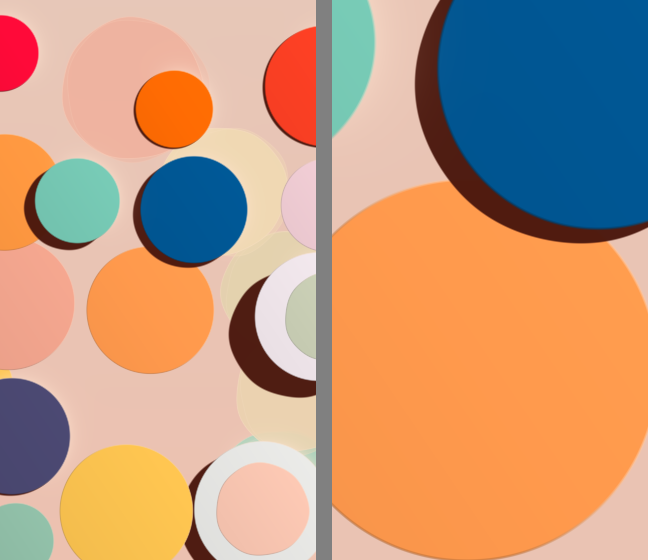
Left: the whole. Right: its middle third, enlarged.
Give the GLSL for this background, as a WebGL 2 fragment shader.

```glsl
#version 300 es
precision highp float;

uniform vec2 u_resolution;
out vec4 fragColor;

const float PI = 3.14159265;
const int COUNT = 5;
const vec2 LIGHT_DIR = vec2(0.83, 0.56);
const vec3 SHADOW = vec3(0.29, 0.09, 0.05);
const vec3 GLOW = vec3(1.0, 0.89, 0.81);
const vec4 NONE = vec4(-1.0);

// Each chain holds curve shapes: start, slope, bow, zigzag
struct Chain { vec4 x; vec4 y; vec4 radius; };

float curve(vec4 shape, float j) {
    return dot(shape, vec4(1.0, j, sin(PI * j / 4.0), cos(PI * j)));
}

vec2 chainCenter(Chain c, float j) {
    return vec2(curve(c.x, j), curve(c.y, j));
}

float cover(float dist, float soft) {
    return 1.0 - smoothstep(-soft, soft, dist);
}

// Signed distance to a circle with an uneven edge
float blob(vec2 q, float radius, float wobble, float seed) {
    float a = atan(q.y, q.x);
    float wave = sin(3.0 * a + seed * 2.3) + 0.5 * sin(7.0 * a - seed * 4.1);
    return length(q) - radius - wobble * wave;
}

// Opaque card disc: ink.rgb is its colour, ink.a its height above the ground
vec3 paintDisc(vec3 base, vec2 q, float radius, vec4 ink, float wobble, float soft) {
    if (ink.a < 0.0) return base;
    float d = blob(q, radius, wobble, 1.0);
    float facing = dot(q / max(length(q), 0.001), LIGHT_DIR);

    // Reflected glow, then cast shadow
    float glow = exp(-max(d, 0.0) * 45.0) * smoothstep(-0.3, 0.9, facing);
    vec3 color = mix(base, GLOW, glow * 0.45 * step(0.002, ink.a));
    float shade = cover(blob(q + LIGHT_DIR * ink.a, radius, wobble + ink.a * 0.03, 2.0), soft * 1.4);
    color = mix(color, SHADOW, shade * 0.97 * smoothstep(0.0, 0.006, ink.a));

    // Face and thin lit rim
    vec3 face = ink.rgb * (1.0 + 0.025 * dot(q, LIGHT_DIR) / radius);
    color = mix(color, face, cover(d, soft));
    vec3 rimColor = mix(ink.rgb * 0.72, mix(ink.rgb, GLOW, 0.6), smoothstep(-0.5, 0.5, facing));
    return mix(color, rimColor, 0.55 * cover(abs(d) - 0.0013, soft));
}

// Thin translucent sheet with a doubled outline
vec3 paintSheet(vec3 base, vec2 q, float radius, vec4 ink, float seed, float soft) {
    float d = blob(q, radius, 0.0035, seed);
    float echo = blob(q - vec2(0.013, -0.004), radius, 0.005, seed + 2.0);
    vec3 color = mix(base, ink.rgb, ink.a * cover(d, soft));
    color = mix(color, ink.rgb, 0.4 * cover(echo, soft));
    float lines = cover(abs(d) - 0.0012, soft) + 0.5 * cover(abs(echo) - 0.0012, soft);
    return mix(color, mix(ink.rgb, GLOW, 0.5), 0.6 * min(lines, 1.0));
}

vec3 paintChain(vec3 color, vec2 p, Chain c, vec4 inks[COUNT], float wobble, float soft) {
    for (int i = 0; i < COUNT; i++) {
        float j = float(i);
        color = paintDisc(color, p - chainCenter(c, j), curve(c.radius, j), inks[i], wobble, soft);
    }
    return color;
}

void main() {
    vec2 p = gl_FragCoord.xy / u_resolution.x;
    float soft = 0.8 / u_resolution.x;
    float height = gl_FragCoord.y / u_resolution.y;

    // Blush ground
    vec3 color = mix(vec3(0.925, 0.755, 0.69), vec3(0.905, 0.78, 0.72), height);

    // Pale sheets
    Chain sheets = Chain(vec4(0.88, -0.115, 0.24, 0.0), vec4(0.21, 0.32, 0.0, 0.0),
                         vec4(0.2, 0.006, -0.025, 0.0));
    vec4 sheetInks[COUNT] = vec4[COUNT](
        vec4(0.64, 0.82, 0.73, 0.95), vec4(0.92, 0.83, 0.69, 0.85), vec4(0.89, 0.83, 0.68, 0.8),
        vec4(0.94, 0.85, 0.70, 0.95), vec4(0.94, 0.69, 0.61, 0.75));
    for (int i = 0; i < COUNT; i++) {
        float j = float(i);
        color = paintSheet(color, p - chainCenter(sheets, j), curve(sheets.radius, j),
                           sheetInks[i], j, soft);
    }

    // Right chain: plates, lilac and red, followed by the plate centres
    Chain right = Chain(vec4(0.83, 0.05, 0.08, 0.0), vec4(0.16, 0.335, -0.06, 0.0),
                        vec4(0.19, -0.006, 0.0, 0.025));
    vec4 rightInks[COUNT] = vec4[COUNT](
        vec4(0.90, 0.90, 0.89, 0.055), NONE, vec4(0.94, 0.90, 0.92, 0.095),
        vec4(0.94, 0.80, 0.83, 0.0), vec4(0.99, 0.25, 0.14, 0.009));
    color = paintChain(color, p, right, rightInks, 0.0, soft);
    Chain centers = Chain(right.x + vec4(0.0, 0.015, 0.0, 0.0), right.y, right.radius * 0.68);
    vec4 centerInks[COUNT] = vec4[COUNT](
        vec4(0.97, 0.77, 0.69, 0.0), NONE, vec4(0.79, 0.81, 0.71, 0.0), NONE, NONE);
    color = paintChain(color, p, centers, centerInks, 0.002, soft);

    // Left chain, over a yellow disc
    vec4 yellow = vec4(0.98, 0.76, 0.31, 0.001);
    color = paintDisc(color, p - vec2(-0.05, 0.56), 0.09, yellow, 0.0, soft);
    Chain left = Chain(vec4(0.05, -0.012, 0.0, 0.0), vec4(0.04, 0.386, -0.02, 0.02),
                       vec4(0.12, 0.0, 0.09, 0.0));
    vec4 leftInks[COUNT] = vec4[COUNT](
        vec4(0.56, 0.74, 0.65, 0.001), vec4(0.29, 0.28, 0.44, 0.009), vec4(0.94, 0.64, 0.55, 0.0),
        vec4(0.99, 0.59, 0.25, 0.001), vec4(0.99, 0.04, 0.22, 0.004));
    color = paintChain(color, p, left, leftInks, 0.0, soft);

    // Middle chain, then the raised teal disc
    Chain middle = Chain(vec4(0.45, 0.038, 0.0, -0.05), vec4(0.155, 0.318, 0.0, 0.0),
                         vec4(0.21, -0.022, 0.035, 0.0));
    vec4 middleInks[COUNT] = vec4[COUNT](
        yellow, NONE, vec4(1.0, 0.60, 0.30, 0.001),
        vec4(0.0, 0.34, 0.58, 0.028), vec4(1.0, 0.42, 0.01, 0.008));
    color = paintChain(color, p, middle, middleInks, 0.0, soft);
    color = paintDisc(color, p - vec2(0.245, 1.137), 0.134, vec4(0.46, 0.78, 0.70, 0.04), 0.0, soft);

    fragColor = vec4(color, 1.0);
}
```
